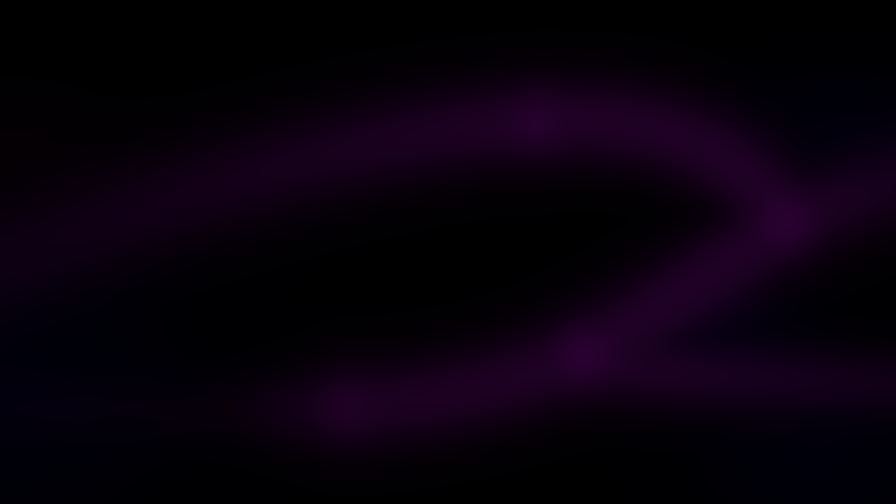
Reproduce this background procedurally as a Shadertoy shader.

```glsl
#define VIOLET vec3(0.122, 0.003, 0.140)
#define NAVY vec3(0.0, 0.0, 0.036)
#define MAROON vec3(0.014, 0.0, 0.006)
#define BASE vec3(0.0, 0.0, 0.004)
#define BROAD 0.088
#define NARROW 0.064
#define CURVE_STEPS 14
#define BLEND_POWER 4.0

vec2 bezier(vec2 a, vec2 b, vec2 c, float t) {
    return mix(mix(a, b, t), mix(b, c, t), t);
}

// Soft stroke along a quadratic curve; light and width run from x to y
float ribbon(vec2 p, vec2 a, vec2 b, vec2 c, vec2 light, vec2 width) {
    float nearest = 1e3;
    float along = 0.0;
    vec2 start = a;
    for (int i = 0; i < CURVE_STEPS; i++) {
        vec2 end = bezier(a, b, c, float(i + 1) / float(CURVE_STEPS));
        vec2 span = end - start;
        float h = clamp(dot(p - start, span) / dot(span, span), 0.0, 1.0);
        float d = length(p - start - span * h);
        if (d < nearest) {
            nearest = d;
            along = (float(i) + h) / float(CURVE_STEPS);
        }
        start = end;
    }
    float r = nearest / mix(width.x, width.y, along);
    return pow(mix(light.x, light.y, along) * exp(-r * r), BLEND_POWER);
}

float haze(vec2 p, vec2 center, vec2 radius) {
    vec2 q = (p - center) / radius;
    return exp(-dot(q, q));
}

void mainImage(out vec4 fragColor, in vec2 fragCoord) {
    // Height spans 0 to 1; width is fitted to a 16:9 frame
    vec2 p = fragCoord / iResolution.xy * vec2(16.0 / 9.0, 1.0);

    vec2 rightKnot = vec2(1.56, 0.56);
    vec2 lowKnot = vec2(1.157, 0.294);
    vec2 crest = vec2(1.065, 0.757);
    vec2 tail = vec2(0.69, 0.192);
    vec2 tailEnd = vec2(0.44, 0.185);

    // Upper arch
    float glow = ribbon(p, vec2(-0.05, 0.463), vec2(0.67, 0.741), crest,
                        vec2(0.40, 1.0), vec2(0.105, BROAD));
    glow += ribbon(p, crest, vec2(1.41, 0.785), rightKnot, vec2(1.0), vec2(BROAD));

    // Return sweep and its fading tail
    glow += ribbon(p, rightKnot, vec2(1.389, 0.433), lowKnot, vec2(1.0), vec2(BROAD));
    glow += ribbon(p, lowKnot, vec2(0.926, 0.205), tail, vec2(1.0, 0.85), vec2(BROAD));
    glow += ribbon(p, tail, vec2(0.56, 0.186), tailEnd, vec2(0.85, 0.18), vec2(BROAD, NARROW));
    glow += ribbon(p, tailEnd, vec2(0.2, 0.185), vec2(-0.05, 0.19), vec2(0.18, 0.10), vec2(NARROW));

    // Arms leaving to the right
    glow += ribbon(p, rightKnot, vec2(1.667, 0.595), vec2(1.83, 0.657),
                   vec2(1.0, 0.58), vec2(BROAD));
    glow += ribbon(p, lowKnot, vec2(1.343, 0.241), vec2(1.83, 0.241),
                   vec2(1.0, 0.50), vec2(BROAD, NARROW));
    glow = pow(glow, 1.0 / BLEND_POWER);

    // Cold haze in the side margins
    float cold = haze(p, vec2(0.0, 0.23), vec2(0.36, 0.28));
    cold += haze(p, vec2(1.67, 0.75), vec2(0.20, 0.11));
    cold += haze(p, vec2(1.45, 0.35), vec2(0.18, 0.10));
    cold += haze(p, vec2(1.63, 0.09), vec2(0.24, 0.15));

    vec3 color = BASE + VIOLET * glow + NAVY * min(cold, 1.0) * (1.0 - 0.7 * min(glow, 1.0));
    color += MAROON * haze(p, vec2(0.02, 0.72), vec2(0.20, 0.11));
    fragColor = vec4(color, 1.0);
}
```
